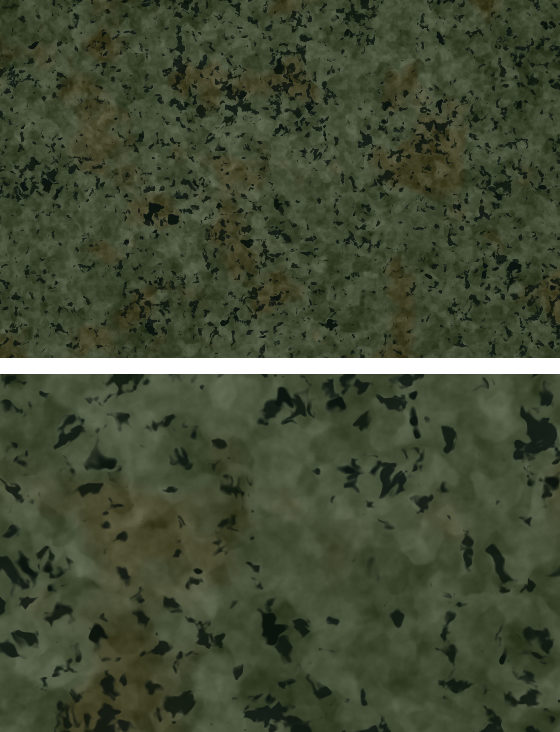
Top, the full canvas; bottom, a detail of the centre.
A Shadertoy shader for this texture:

```glsl
// Dark green-grey granite slab: soft pale mineral grains from blended Voronoi
// cells, brown stains from low-frequency noise, and clustered black mica flecks
// from thresholded noise, under a gentle falloff of light.

const vec3 FLECK_COLOR = vec3(0.035, 0.068, 0.035);
const vec3 GREEN_CAST  = vec3(-0.040, 0.0, -0.090);
const vec3 BROWN_SHIFT = vec3(0.012, -0.030, -0.045);
const mat2 OCTAVE_TURN = mat2(0.8, 0.6, -0.6, 0.8);

// Hashes without sine
float hash1(vec2 p) {
    vec3 q = fract(p.xyx * 0.1031);
    q += dot(q, q.yzx + 33.33);
    return fract((q.x + q.y) * q.z);
}

vec2 hash2(vec2 p) {
    return vec2(hash1(p), hash1(p + 71.7));
}

float valueNoise(vec2 p) {
    vec2 cell = floor(p);
    vec2 f = fract(p);
    vec2 u = f * f * (3.0 - 2.0 * f);
    float low  = mix(hash1(cell), hash1(cell + vec2(1, 0)), u.x);
    float high = mix(hash1(cell + vec2(0, 1)), hash1(cell + vec2(1, 1)), u.x);
    return mix(low, high, u.y);
}

// Three turned octaves, normalised to 0..1
float fbm(vec2 p) {
    float sum = 0.0;
    float weight = 0.571;
    for (int i = 0; i < 3; i++) {
        sum += weight * valueNoise(p);
        p = OCTAVE_TURN * p * 2.07 + 19.3;
        weight *= 0.5;
    }
    return sum;
}

// Random tone per Voronoi cell, blended softly across the borders
float grainTone(vec2 p, float sharpness) {
    vec2 cell = floor(p);
    float toneSum = 0.0;
    float weightSum = 0.0;
    for (int y = -1; y <= 1; y++) {
        for (int x = -1; x <= 1; x++) {
            vec2 id = cell + vec2(x, y);
            float dist = length(id + hash2(id) - p);
            float weight = exp(-sharpness * dist);
            toneSum += weight * hash1(id + 137.1);
            weightSum += weight;
        }
    }
    return toneSum / weightSum;
}

// Irregular spots where noise, biased by the cluster field, passes a limit
float spots(vec2 p, float bias, float limit, float softness) {
    return smoothstep(limit - softness, limit + softness, fbm(p) + bias);
}

void mainImage(out vec4 fragColor, in vec2 fragCoord) {
    vec2 p = fragCoord / iResolution.y + 3.0;
    vec2 centered = fragCoord / iResolution.xy - 0.5;

    // Ragged grain outlines
    vec2 warp = vec2(fbm(p * 38.0), fbm(p * 38.0 + 57.0)) - 0.5;
    vec2 q = p + 0.020 * warp;

    // Pale mineral body
    float tone = 0.306;
    tone += 0.090 * (grainTone(q * 25.0, 16.0) - 0.5);
    tone += 0.075 * (grainTone(q * 54.0 + 11.0, 13.0) - 0.5);
    tone += 0.100 * (fbm(p * 95.0 + 23.0) - 0.5);
    tone += 0.070 * (fbm(p * 5.0 + 41.0) - 0.5);
    tone -= 0.080 * dot(centered, centered);
    vec3 color = vec3(tone) + GREEN_CAST;

    // Brown stains
    float stain = spots(q * 8.5 + 83.0, 0.0, 0.64, 0.12);
    color += BROWN_SHIFT * stain;

    // Small clustered flecks and rarer solid blots
    float cluster = fbm(p * 10.0 + 5.0) - 0.5;
    float flecks = spots(q * 66.0 + 31.0, 0.38 * cluster, 0.695, 0.065);
    float blots = spots(q * 31.0 + 67.0, 0.30 * cluster, 0.80, 0.035);
    float blueness = valueNoise(p * 30.0 + 9.0);
    vec3 fleckColor = FLECK_COLOR + vec3(0.0, 0.0, 0.025) * blueness;
    color = mix(color, fleckColor, max(0.80 * flecks, 0.95 * blots));

    fragColor = vec4(clamp(color, 0.0, 1.0), 1.0);
}
```
